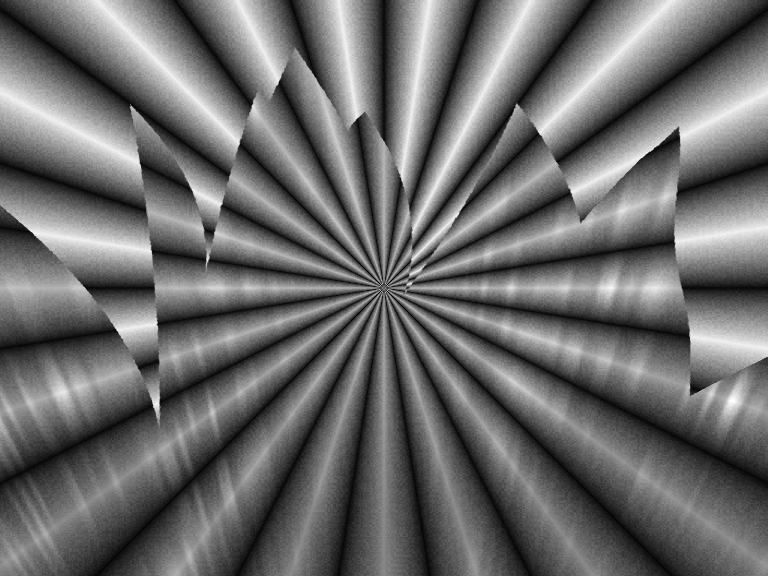
A Shadertoy shader for this background:

```glsl
// Grey folded rays from the centre, split by a skyline of curved, torn peaks with faint streaks.

float hash(vec2 p) {
    return fract(sin(dot(p, vec2(127.1, 311.7))) * 43758.5453);
}

float noise(vec2 p) {
    vec2 i = floor(p), f = fract(p);
    f = f * f * (3.0 - 2.0 * f);
    return mix(mix(hash(i), hash(i + vec2(1, 0)), f.x),
               mix(hash(i + vec2(0, 1)), hash(i + vec2(1, 1)), f.x), f.y);
}

// Soft elliptical patch of light
float patchLight(vec2 p, vec2 centre, vec2 size) {
    vec2 q = (p - centre) / size;
    return exp(-dot(q, q));
}

// Horizontal place of a bowed edge running from the tip down to the foot
float edgeX(float y, vec2 tip, vec2 foot, float bow) {
    float t = clamp((tip.y - y) / (tip.y - foot.y), 0.0, 1.0);
    return mix(tip.x, foot.x, t) + 4.0 * bow * t * (1.0 - t);
}

// Signed depth inside one peak; the sides widen below the feet so neighbours overlap
float peak(vec2 p, vec2 tip, vec2 footL, float bowL, vec2 footR, float bowR) {
    float left = edgeX(p.y, tip, footL, bowL) - min(max(footL.y - p.y, 0.0) * 0.5, 0.005);
    float right = edgeX(p.y, tip, footR, bowR) + min(max(footR.y - p.y, 0.0) * 0.5, 0.005);
    return min(min(p.x - left, right - p.x), tip.y - p.y);
}

float skyline(vec2 p) {
    vec2 gapA = vec2(-0.389, -0.25), gapB = vec2(-0.311, 0.017);
    vec2 gapC = vec2(-0.0625, 0.271), gapD = vec2(0.035, -0.012);
    vec2 gapE = vec2(0.342, 0.113), gapF = vec2(0.536, -0.1875);
    float d = peak(p, vec2(-0.667, 0.144), vec2(-2.0, 0.14), 0.0, gapA, 0.05);
    d = max(d, peak(p, vec2(-0.441, 0.319), gapA, 0.014, gapB, 0.043));
    d = max(d, peak(p, vec2(-0.219, 0.344), gapB, -0.007, vec2(-0.198, 0.316), 0.0));
    d = max(d, peak(p, vec2(-0.155, 0.418), vec2(-0.212, 0.295), 0.0, gapC, 0.003));
    d = max(d, peak(p, vec2(-0.033, 0.306), gapC, -0.004, gapD, 0.041));
    d = max(d, peak(p, vec2(0.231, 0.321), gapD, 0.012, gapE, 0.014));
    d = max(d, peak(p, vec2(0.507, 0.281), gapE, -0.006, gapF, -0.008));
    return max(d, peak(p, vec2(0.722, -0.09), gapF, -0.004, vec2(2.0, -0.1), 0.0));
}

void mainImage(out vec4 fragColor, in vec2 fragCoord) {
    vec2 p = (fragCoord - 0.5 * iResolution.xy) / iResolution.y;
    float pixel = 1.0 / iResolution.y;

    // Twenty folded rays: 0 on the creases, 1 halfway between
    float turns = atan(p.y, p.x) / 6.2831853;
    float ray = 2.0 * abs(fract(turns * 20.0 + 0.5) - 0.5);
    ray = mix(0.5, ray, smoothstep(0.001, 0.008, length(p)));
    float fold = 1.0 - ray;

    // Open background: broad bright ridges between dark creases
    float sky = 0.02 + 0.86 * pow(ray, 0.8) + 0.06 * pow(ray, 8.0);

    // Streaks fan upwards from below the canvas
    float fan = p.x / (p.y + 1.5);
    float broad = noise(vec2(fan * 26.0, p.y * 5.0 + 3.0));
    float fine = noise(vec2(fan * 95.0 + 9.0, p.y * 6.0));
    float streak = smoothstep(0.3, 0.9, 0.4 * broad + 0.6 * fine);

    // Where the streaks gather
    float gather = patchLight(p, vec2(0.41, 0.06), vec2(0.12, 0.26))
                 + patchLight(p, vec2(-0.23, 0.17), vec2(0.1, 0.2))
                 + patchLight(p, vec2(-0.62, -0.25), vec2(0.12, 0.22))
                 + patchLight(p, vec2(-0.32, -0.3), vec2(0.08, 0.2))
                 + patchLight(p, vec2(0.62, -0.2), vec2(0.1, 0.08))
                 + 0.6 * patchLight(p, vec2(0.22, 0.0), vec2(0.08, 0.22));

    // Land rays are offset by half a step and dim towards the bottom
    float shade = mix(0.46, 0.64, smoothstep(-0.45, 0.1, p.y))
                + streak * (0.06 + 0.34 * gather);
    float land = 0.02 + shade * pow(fold, 0.7) + 0.06 * pow(fold, 8.0);

    // Torn outline, with a slow wave on the far right
    float tear = (noise(p * 300.0) - 0.5) * 0.0025;
    tear -= 0.007 * cos((p.y - 0.24) * 20.0) * smoothstep(0.44, 0.49, p.x);
    float inside = smoothstep(-pixel, pixel, skyline(p + vec2(tear, 0.0)));

    // Fine grain, strongest in the mid tones
    float grain = (hash(floor(p * 384.0)) - 0.5) * 0.08;
    float grey = mix(sky, land, inside) + grain * sqrt(ray * fold) * 2.0;
    fragColor = vec4(vec3(clamp(grey, 0.0, 1.0)), 1.0);
}
```
